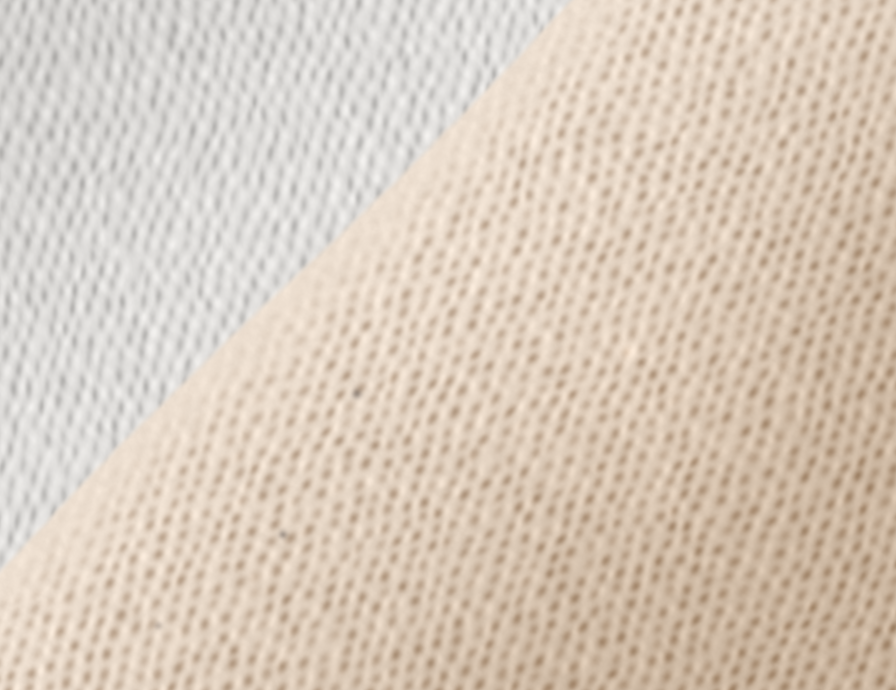
Give the GLSL for this texture, as a WebGL 2 fragment shader.

```glsl
#version 300 es
precision highp float;
// Two layers of woven canvas: a folded beige cloth lies over a pale grey one.
// Each weave is a staggered grid of yarn bumps and slanted gaps, warped and
// jittered by noise; broad gradients shade the cloth and its soft fold.
uniform vec2 u_resolution;
out vec4 fragColor;

#define FOLD_HEIGHT 0.172
#define FOLD_SOFTNESS 0.006
#define BEIGE_CELL vec2(0.0300, 0.0225)
#define GREY_CELL vec2(0.0270, 0.0260)
#define BEIGE_TILT -0.27
#define GREY_TILT -0.13
#define WARP 0.0050
#define GAP_DEPTH 0.17
#define YARN_RELIEF 0.045
#define FIBRE_GRAIN 0.055

float hash(vec2 p) {
    return fract(sin(dot(p, vec2(127.1, 311.7))) * 43758.545);
}

float noise(vec2 p) {
    vec2 i = floor(p), f = fract(p);
    f = f * f * (3.0 - 2.0 * f);
    return mix(mix(hash(i), hash(i + vec2(1, 0)), f.x),
               mix(hash(i + vec2(0, 1)), hash(i + vec2(1, 1)), f.x), f.y);
}

float fbm(vec2 p) {
    float sum = 0.0, gain = 0.5;
    for (int i = 0; i < 4; i++) {
        sum += gain * noise(p);
        p = p * 2.03 + 17.3;
        gain *= 0.5;
    }
    return sum;
}

vec2 rotate(vec2 p, float a) {
    return mat2(cos(a), -sin(a), sin(a), cos(a)) * p;
}

vec2 warp(vec2 p) {
    return p + WARP * (vec2(noise(p * 26.0), noise(p * 26.0 + 41.0)) - 0.5)
             + 3.0 * WARP * (vec2(noise(p * 6.0), noise(p * 6.0 + 9.0)) - 0.5);
}

// x: darkness of the gaps between yarns, y: brightness of the yarn crowns
vec2 weave(vec2 q, vec2 gapSize, float slant) {
    vec2 result = vec2(0.0);
    float baseRow = floor(q.y);
    for (int j = -1; j <= 1; j++) {
        float row = baseRow + float(j);
        float shift = 0.5 * mod(row, 2.0);
        float baseColumn = floor(q.x - shift);
        for (int i = -1; i <= 1; i++) {
            vec2 id = vec2(baseColumn + float(i), row);
            vec2 jitter = vec2(hash(id), hash(id + 53.0)) - 0.5;
            vec2 d = q - id - vec2(shift + 0.5, 0.5) - 0.28 * jitter;
            d.x -= slant * d.y;
            vec2 g = d / gapSize;
            result.x += exp(-dot(g, g)) * (0.55 + 0.75 * hash(id + 7.0));
            vec2 c = (d - vec2(0.48, 0.08)) / vec2(0.22, 0.42);
            result.y += exp(-dot(c, c)) * (0.5 + hash(id + 19.0));
        }
    }
    return result;
}

float spot(vec2 p, vec2 centre, float radius) {
    vec2 d = (p - centre) / radius;
    return exp(-dot(d, d));
}

vec3 beigeCloth(vec2 p, float fold) {
    vec3 lit = vec3(0.925, 0.870, 0.812);
    vec3 shade = vec3(0.800, 0.720, 0.635);
    float falloff = smoothstep(0.0, 0.85, fold + 0.12 * (fbm(p * 5.0) - 0.5));
    vec3 color = mix(lit, shade, falloff);
    color += vec3(0.035, 0.037, 0.040) * spot(p, vec2(0.95, 0.42), 0.25);

    vec2 q = rotate(warp(p), -BEIGE_TILT) / BEIGE_CELL;
    vec2 yarn = weave(q, vec2(0.27, 0.36), 0.30);
    float relief = smoothstep(-0.01, 0.13, fold);
    color -= GAP_DEPTH * relief * yarn.x * vec3(0.85, 1.0, 1.12);
    color += YARN_RELIEF * (0.4 + 0.6 * relief) * yarn.y;
    color += FIBRE_GRAIN * (fbm(q * vec2(3.0, 2.0)) - 0.47);

    // seed flecks and one pale knot
    float flecks = spot(p, vec2(0.517, 0.429), 0.007)
                 + spot(p, vec2(0.410, 0.225), 0.006)
                 + 0.6 * spot(p, vec2(0.230, 0.093), 0.006);
    color -= flecks * vec3(0.26, 0.25, 0.23);
    color += 0.12 * spot(p, vec2(0.910, 0.490), 0.010);
    return color;
}

vec3 greyCloth(vec2 p, float fold) {
    vec3 color = mix(vec3(0.835, 0.828, 0.818), vec3(0.885, 0.878, 0.868),
                     smoothstep(-0.60, -0.03, fold));
    vec2 q = rotate(warp(p), -GREY_TILT) / GREY_CELL;
    vec2 yarn = weave(q, vec2(0.20, 0.46), 0.15);
    color -= 0.75 * GAP_DEPTH * yarn.x;
    color += YARN_RELIEF * yarn.y;
    return color + FIBRE_GRAIN * (fbm(q * vec2(3.0, 1.8)) - 0.47);
}

void main() {
    vec2 p = gl_FragCoord.xy / u_resolution.y;
    // signed distance from the diagonal fold, positive on the beige side
    float fold = (p.x - p.y + FOLD_HEIGHT) * 0.7071;
    fold += 0.006 * sin(p.x * 7.5) + 0.004 * (fbm(p * 45.0) - 0.5);
    float cover = smoothstep(-FOLD_SOFTNESS, FOLD_SOFTNESS, fold);
    vec3 color = mix(greyCloth(p, fold), beigeCloth(p, fold), cover);
    fragColor = vec4(clamp(color, 0.0, 1.0), 1.0);
}
```
